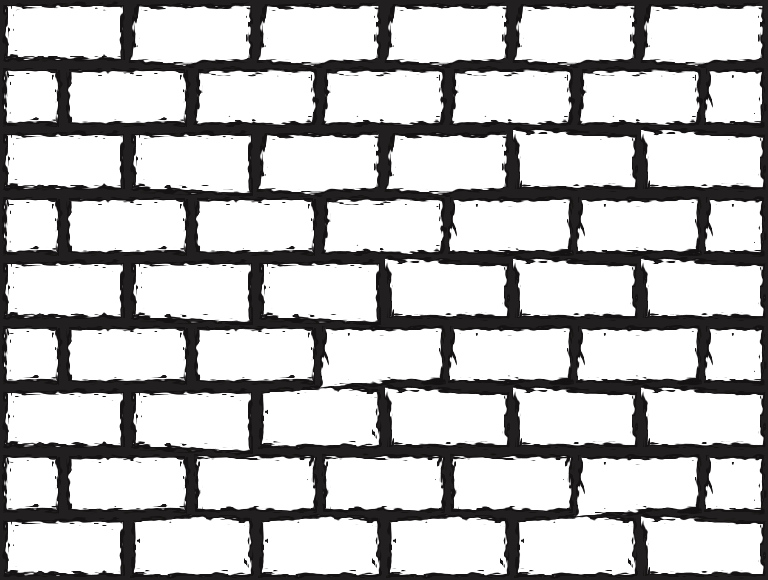
Give the GLSL for this pattern, as a Shadertoy shader.

```glsl
// Rough hand-inked brick wall: white bricks with torn edges over dark mortar.

const vec2  GRID        = vec2(12.0, 9.0);   // half bricks across, courses down
const vec3  BRICK_COLOR = vec3(1.0);
const vec3  INK_COLOR   = vec3(0.13, 0.12, 0.12);
const vec3  RIM_COLOR   = vec3(0.08, 0.07, 0.07);
const float FRAME       = 0.10;              // dark margin at both sides
const float WOBBLE      = 0.045;             // slow waviness of the edges
const float TEAR        = 0.060;             // fine brush raggedness
const float BRISTLE     = 0.110;             // rare deep nicks

float hash(vec2 p) {
    return fract(sin(dot(p, vec2(127.1, 311.7))) * 43758.5453);
}

float noise(vec2 p) {
    vec2 i = floor(p), f = fract(p);
    f = f * f * (3.0 - 2.0 * f);
    return mix(mix(hash(i), hash(i + vec2(1, 0)), f.x),
               mix(hash(i + vec2(0, 1)), hash(i + vec2(1, 1)), f.x), f.y);
}

// Edge offset; the stretched scale draws slivers along the edge.
float roughEdge(vec2 q, vec2 stretch, float seed) {
    float slow = noise(q * 5.0 + seed) - 0.5;
    float fine = noise(q * stretch + seed * 1.7) - 0.5;
    float nick = pow(noise(q * stretch * 0.8 + seed * 2.3), 7.0);
    return WOBBLE * slow + TEAR * fine - BRISTLE * nick;
}

// Signed inside distance to the brick of one course, y pointing down.
float brick(vec2 p, float row) {
    if (row < 0.0 || row >= GRID.y) return -1.0;
    bool odd = mod(row, 2.0) > 0.5;
    float shift = odd ? 1.0 : 0.0;
    float center = 2.0 * floor((p.x + shift) * 0.5) + 1.0 - shift;
    vec2 q = p - vec2(center - 1.0, row);
    float t = q.x * 0.5;
    float left = 0.10, right = 1.90, top = 0.11, bottom = 0.90;

    // The wall splits into four wedges, each with its own brick distortion.
    float rightStart = 4.8 + 1.5 * abs(row - 4.7);
    float leftEnd = 5.5 - abs(row - 4.2);
    float wedge = 0.0;
    if (center >= rightStart) {
        wedge = 1.0;
        if (odd) {
            left = mix(0.11, 0.02, q.y);
            bool first = center - rightStart < 2.0 && row > 4.0;
            if (first) bottom += 0.13 * max(0.0, 1.0 - t / 0.55);
        } else {
            left = 0.02 + 0.10 * smoothstep(0.0, 0.35, q.y);
            top = mix(0.01, 0.14, t);
        }
    } else if (center <= leftEnd) {
        if (!odd && center > 1.0) bottom = mix(0.90, 1.01, t);
    } else if (row < 4.5) {
        wedge = 2.0;
        left = mix(0.16, 0.05, q.y);
        if (!odd) bottom = mix(0.93 + 0.16 * t, 0.97 - 0.06 * t, smoothstep(0.48, 0.58, t));
    } else {
        wedge = 3.0;
        if (!odd && center > 1.0) top = 0.02 + 0.08 * abs(2.0 * t - 1.0);
    }

    // Clip to the side frame, then tear the edges.
    float seed = 13.0 * wedge + 5.0 * shift + 3.0;
    float dx = min(q.x - left, right - q.x);
    dx = min(dx, min(p.x, GRID.x - p.x) - FRAME);
    float dy = min(q.y - top, bottom - q.y);
    dx += roughEdge(q, vec2(36.0, 11.0), seed);
    dy += roughEdge(q, vec2(10.0, 40.0), seed + 7.0);
    return min(dx, dy);
}

void mainImage(out vec4 fragColor, in vec2 fragCoord) {
    vec2 uv = fragCoord / iResolution.xy;
    vec2 p = vec2(uv.x, 1.0 - uv.y) * GRID;

    // Neighbouring courses may reach across their boundary.
    float d = -1.0;
    for (int i = -1; i <= 1; i++) d = max(d, brick(p, floor(p.y) + float(i)));

    float pixel = GRID.y / iResolution.y;
    float blur = 0.6 * clamp(fwidth(d), pixel, 2.0 * pixel);
    float rim = smoothstep(-0.055, -0.035, d);
    vec3 color = mix(INK_COLOR, RIM_COLOR, rim);
    color = mix(color, BRICK_COLOR, smoothstep(-blur, blur, d));
    fragColor = vec4(color, 1.0);
}
```
